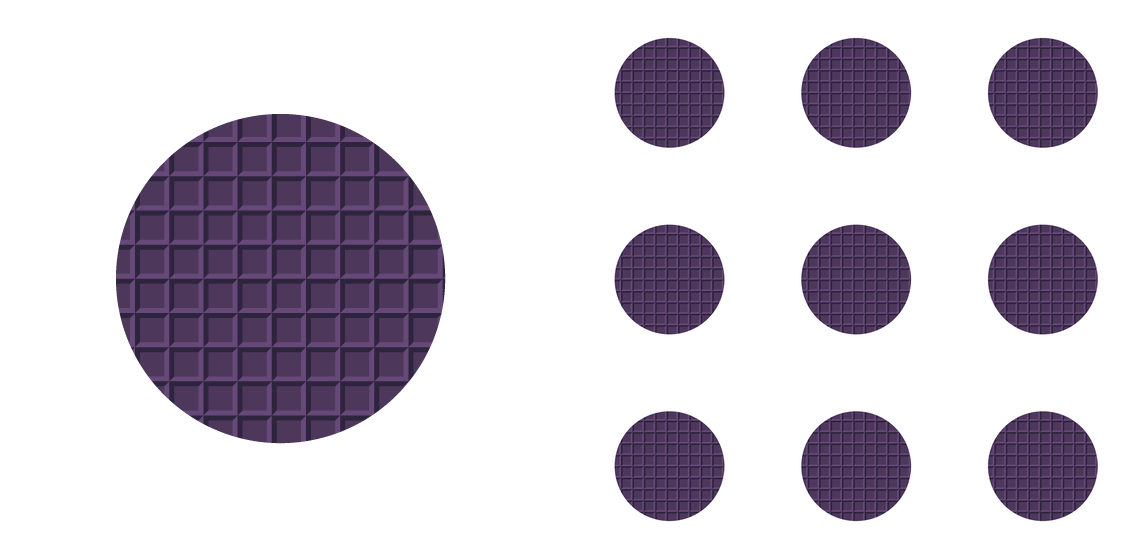
Left, the tile; right, the same tile 3 across and 3 down.
This pattern is drawn by a Shadertoy shader. Its source:

```glsl
// A disc of square bevelled panels, centred on plain white.
// Each panel has a dark bevel on its top and left and a light one on its
// bottom and right, mitred at the corners. A sample grid smooths all edges.

#define DISC_CENTER vec2(0.5010, 0.5026)
#define DISC_RADIUS 0.2940
#define GRID_ORIGIN vec2(0.4853, 0.5021)
#define CELL_SIZE   0.06104
#define BEVEL       0.146
#define SAMPLES     4
#define PAPER vec3(1.0)
#define FACE  vec3(0.302, 0.220, 0.361)
#define LIGHT vec3(0.400, 0.282, 0.475)
#define SHADE vec3(0.184, 0.141, 0.239)

// Colour inside one panel; p runs from 0 to 1 across the cell
vec3 panelColor(vec2 p) {
    float shadeDist = min(p.x, 1.0 - p.y);
    float lightDist = min(1.0 - p.x, p.y);
    vec3 bevelColor = shadeDist < lightDist ? SHADE : LIGHT;
    return min(shadeDist, lightDist) < BEVEL ? bevelColor : FACE;
}

// The disc cuts the grid well inside the canvas, so opposite edges agree
vec3 sceneColor(vec2 uv) {
    if (distance(uv, DISC_CENTER) > DISC_RADIUS) return PAPER;
    return panelColor(fract((uv - GRID_ORIGIN) / CELL_SIZE));
}

void mainImage(out vec4 fragColor, in vec2 fragCoord) {
    // Average a regular grid of samples within the pixel
    vec3 sum = vec3(0.0);
    for (int j = 0; j < SAMPLES; j++) {
        for (int i = 0; i < SAMPLES; i++) {
            vec2 offset = (vec2(i, j) + 0.5) / float(SAMPLES) - 0.5;
            sum += sceneColor((fragCoord + offset) / iResolution.xy);
        }
    }
    fragColor = vec4(sum / float(SAMPLES * SAMPLES), 1.0);
}
```
